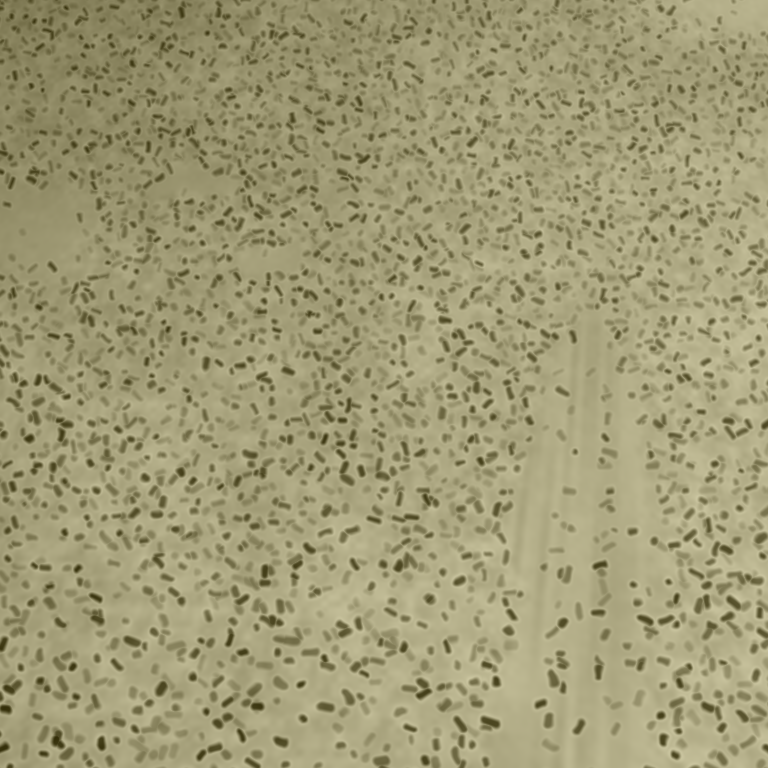
Reproduce this texture procedurally as a Shadertoy shader.

```glsl
// Pale olive ground strewn with dark grains that shrink with distance, crossed by worn streaks.

const float PI = 3.14159265;
const float NEAR_CELLS = 33.0;      // grain cells per canvas at the bottom
const float FAR_CELLS = 60.0;       // grain cells per canvas at the top
const int   LAYERS = 2;
const float KEEP = 0.95;            // share of cells that hold a grain
const float BLUR = 0.0032;          // edge softness in canvas units
const float NEAR_DEPTH = 0.50;      // darkest grain at the bottom
const float FAR_DEPTH = 0.36;       // darkest grain at the top
const float HALO = 0.05;            // light rim around grains
const float WOBBLE = 0.0022;        // bending of grain outlines, canvas units
const float MOTTLE = 0.075;         // strength of the grain-sized mottling
const float GROUND_TONE = 0.697;
const vec3  TINT = vec3(0.0, 0.021, 0.168);  // taken off the tone per channel

// Bare patches: centre, then radii
const vec4 PATCHES[4] = vec4[4](
    vec4(0.03, 0.70, 0.10, 0.07),
    vec4(0.36, 0.66, 0.05, 0.025),
    vec4(0.25, 0.765, 0.08, 0.02),
    vec4(0.97, 1.00, 0.10, 0.03));

float hash(vec2 p) {
    return fract(sin(dot(p, vec2(127.1, 311.7))) * 43758.5453);
}

float noise(vec2 p) {
    vec2 i = floor(p), f = fract(p);
    f = f * f * (3.0 - 2.0 * f);
    return mix(mix(hash(i), hash(i + vec2(1, 0)), f.x),
               mix(hash(i + vec2(0, 1)), hash(i + vec2(1, 1)), f.x), f.y);
}

float cellScale(float y) {
    return mix(NEAR_CELLS, FAR_CELLS, y);
}

// Canvas to receding grid, and back
vec2 toGrid(vec2 p) {
    float growth = 0.5 * (FAR_CELLS - NEAR_CELLS);
    return vec2((p.x - 0.5) * cellScale(p.y), p.y * (NEAR_CELLS + growth * p.y));
}

vec2 toCanvas(vec2 g) {
    float growth = FAR_CELLS - NEAR_CELLS;
    float root = sqrt(max(NEAR_CELLS * NEAR_CELLS + 2.0 * growth * g.y, 1.0));
    return vec2(g.x / root + 0.5, (root - NEAR_CELLS) / growth);
}

// Position across the worn track: -1 at its left edge, 1 at its right
float trackAcross(vec2 p) {
    return (p.x - 0.74 - 0.05 * p.y) / (0.115 - 0.08 * p.y);
}

float trackMask(vec2 p) {
    float edge = abs(trackAcross(p)) + 0.5 * (noise(p * 22.0) - 0.5);
    float width = mix(1.0, 0.25, smoothstep(0.45, 0.62, p.y));
    return (1.0 - smoothstep(width - 0.3, width + 0.15, edge))
         * (1.0 - smoothstep(0.58, 0.74, p.y));
}

float patchMask(vec2 p) {
    float mask = 0.0;
    vec2 ragged = p + 0.03 * (vec2(noise(p * 25.0), noise(p * 25.0 + 31.0)) - 0.5);
    for (int i = 0; i < 4; i++) {
        float d = length((ragged - PATCHES[i].xy) / PATCHES[i].zw);
        mask = max(mask, 1.0 - smoothstep(0.5, 1.3, d));
    }
    return mask;
}

// Chance that a grain lies at p
float grainChance(vec2 p) {
    float across = trackAcross(p);
    float strip = max(1.0 - smoothstep(0.08, 0.2, abs(across + 0.25)),
                      1.0 - smoothstep(0.08, 0.2, abs(across - 0.4)));
    float track = trackMask(p) * (0.95 - 0.6 * strip);
    float thinning = 0.35 * smoothstep(0.5, 0.85, noise(p * 11.0 + 5.0));
    return KEEP * (1.0 - track) * (1.0 - 0.92 * patchMask(p)) * (1.0 - thinning);
}

// One layer of short rounded rods: darkening, then light rim
vec2 grains(vec2 p, float layer) {
    vec2 shift = vec2(0.37, 0.61) * layer;
    vec2 home = floor(toGrid(p) + shift);
    vec2 result = vec2(0.0);
    for (int j = -1; j <= 1; j++)
    for (int i = -1; i <= 1; i++) {
        vec2 cell = home + vec2(i, j);
        vec2 seed = cell + 71.0 * layer;
        vec2 jitter = vec2(hash(seed + 3.1), hash(seed + 7.7));
        vec2 centre = toCanvas(cell - shift + mix(vec2(0.1), vec2(0.9), jitter));
        if (hash(seed + 13.3) > grainChance(centre)) continue;

        float scale = cellScale(centre.y);
        float angle = -0.6 + (hash(seed + 19.9) - 0.5) * PI * 0.95;
        float halfLength = mix(0.03, 0.28, pow(hash(seed + 23.5), 1.6));
        float radius = mix(0.12, 0.19, hash(seed + 29.2));
        vec2 axis = vec2(cos(angle), sin(angle));
        vec2 q = (p - centre) * scale;
        float d = length(q - axis * clamp(dot(q, axis), -halfLength, halfLength));

        float soft = BLUR * scale;
        float body = 1.0 - smoothstep(radius - soft, radius + soft, d);
        float rim = 1.0 - smoothstep(radius + 0.05, radius + 0.27, d);
        float weight = mix(0.22, 1.0, pow(hash(seed + 37.4), 1.6));
        float depth = mix(NEAR_DEPTH, FAR_DEPTH, centre.y);
        result = max(result, vec2(body * depth, rim) * weight);
    }
    return result;
}

void mainImage(out vec4 fragColor, in vec2 fragCoord) {
    vec2 p = fragCoord / iResolution.xy;
    vec2 ground = toGrid(p);
    float track = trackMask(p);
    float bare = max(track, patchMask(p));

    // Ground: broad light, mottling and faint vertical streaks
    float tone = GROUND_TONE - 0.08 * p.y * p.y + 0.075 * (p.x - 0.5);
    tone -= 0.06 * (1.0 - smoothstep(0.0, 0.6, length(p - vec2(0.0, 1.0))));
    tone += 0.05 * (noise(p * 9.0) - 0.5);
    float mottle = noise(ground * 1.5) + 0.6 * noise(ground * 3.0 + 9.0) - 0.8;
    tone += MOTTLE * mottle * (1.0 - 0.7 * bare);
    tone += 0.08 * (1.0 - smoothstep(0.0, 0.2, length((p - 1.0) * vec2(0.7, 2.0))));
    float streak = noise(vec2(trackAcross(p) * 8.0 + 20.0, p.y * 4.0)) - 0.5;
    tone += track * (0.07 * streak - 0.012);

    // Grains with slightly bent outlines
    vec2 bend = vec2(noise(ground * 2.2 + 17.0), noise(ground * 2.2 + 43.0)) - 0.5;
    vec2 bent = p + bend * WOBBLE * 2.0 * NEAR_CELLS / cellScale(p.y);
    vec2 cover = vec2(0.0);
    for (int k = 0; k < LAYERS; k++) cover = max(cover, grains(bent, float(k)));
    tone += HALO * cover.y - cover.x;

    fragColor = vec4(clamp(vec3(tone) - TINT, 0.0, 1.0), 1.0);
}
```
